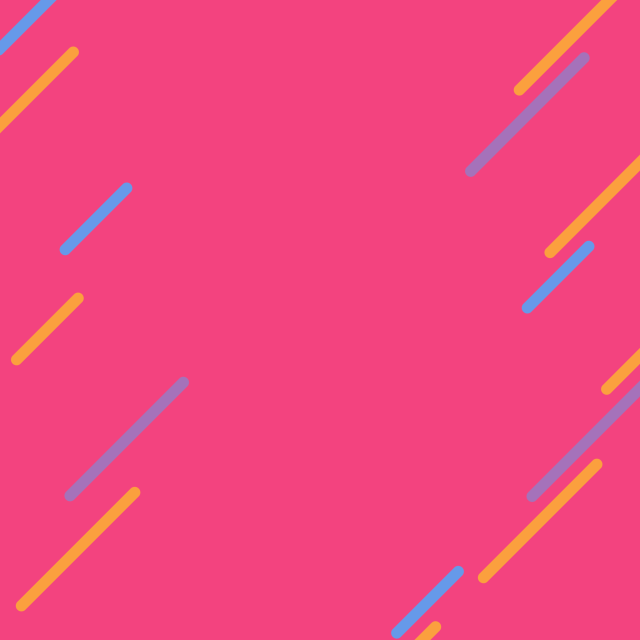
Write a Shadertoy shader that draws this background.

```glsl
// Flat pink ground with rounded diagonal strokes scattered down both sides.
#define GROUND vec3(0.953, 0.263, 0.498)
#define ORANGE vec3(0.984, 0.627, 0.243)
#define PURPLE vec3(0.647, 0.447, 0.729)
#define BLUE vec3(0.400, 0.600, 0.914)
#define RADIUS 0.0088
#define LONG_SPAN 0.177
#define SHORT_SPAN 0.096
#define LEFT_COUNT 6
#define TOTAL_COUNT 15
#define SCATTER 0.62

// Distance to a capsule rising at 45 degrees; span is its horizontal extent.
float strokeDistance(vec2 p, float span) {
    float along = clamp(0.5 * (p.x + p.y), -0.5 * span, 0.5 * span);
    return length(p - vec2(along)) - RADIUS;
}

// Rows descend on each side; a low-discrepancy sequence spreads them sideways.
vec2 strokeCentre(int i) {
    if (i < LEFT_COUNT) {
        float row = float(i);
        return vec2(0.026 + 0.2 * fract(SCATTER * row), fract(0.83 - 0.172 * row));
    }
    float row = float(i - LEFT_COUNT);
    vec2 centre = vec2(0.8 + 0.2 * fract(0.5 + SCATTER * row), 0.948 - 0.127 * row);
    // The lowest strokes drift inward.
    centre.x -= 0.3 * step(centre.y, 0.1);
    return centre;
}

void mainImage(out vec4 fragColor, in vec2 fragCoord) {
    vec2 uv = fragCoord / iResolution.xy;
    float pixel = 1.0 / min(iResolution.x, iResolution.y);
    vec3 color = GROUND;

    for (int i = 0; i < TOTAL_COUNT; i++) {
        // Every other stroke is orange; blue and purple share the rest.
        bool isBlue = i % 4 == 1;
        bool isShort = isBlue || i % 8 == 2;
        vec3 ink = i % 2 == 0 ? ORANGE : (isBlue ? BLUE : PURPLE);
        float span = isShort ? SHORT_SPAN : LONG_SPAN;

        float d = strokeDistance(uv - strokeCentre(i), span);
        color = mix(color, ink, 1.0 - smoothstep(-0.7 * pixel, 0.7 * pixel, d));
    }
    fragColor = vec4(color, 1.0);
}
```
